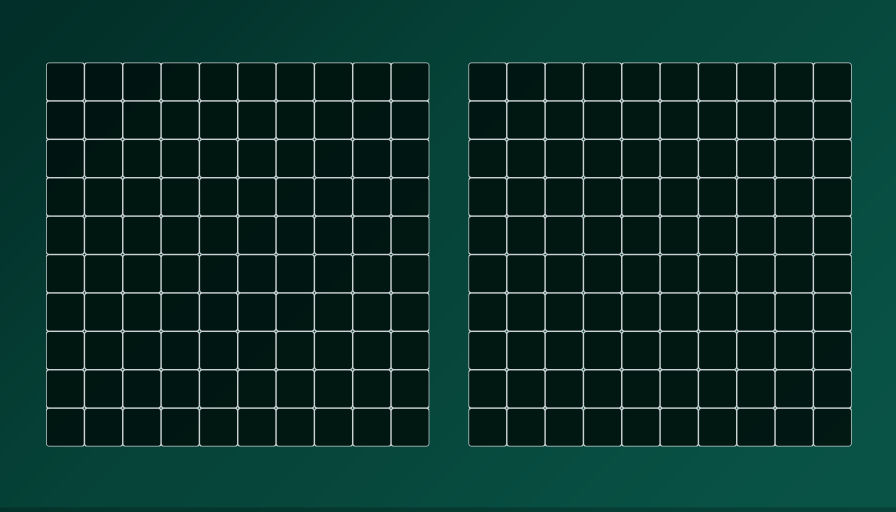
Give the GLSL for this background, as a WebGL 1 fragment shader.

```glsl
precision highp float;
// Two dark ten-by-ten boards of thinly outlined cells on a diagonal green gradient.

uniform vec2 u_resolution;

// Signed distance to a rounded box centred on the origin.
float roundedBox(vec2 p, vec2 halfSize, float radius) {
  vec2 q = abs(p) - halfSize + radius;
  return length(max(q, 0.0)) + min(max(q.x, q.y), 0.0) - radius;
}

// Share of a pixel lying inside a distance field.
float coverage(float d, float pixel) {
  return clamp(0.5 - d / pixel, 0.0, 1.0);
}

void main() {
  float pixel = 1.0 / u_resolution.y;
  vec2 uv = gl_FragCoord.xy / u_resolution;
  vec2 p = vec2(uv.x * 1.7534, uv.y); // canvas height is one unit

  // Diagonal gradient, dark at the upper left
  float t = (p.x + 1.0 - p.y) / 2.7534;
  vec3 green = mix(vec3(0.008, 0.185, 0.16), vec3(0.024, 0.265, 0.222), smoothstep(0.0, 0.48, t));
  green = mix(green, vec3(0.034, 0.325, 0.275), smoothstep(0.4, 1.0, t));
  vec3 color = green;

  // Slim shaded strip along the bottom
  color *= 1.0 - 0.22 * coverage(p.y - 0.009, pixel);

  // The boards share one local frame, mirrored by a shift
  const float cellSize = 0.075;
  vec2 board = p - vec2(0.0902 + 0.8265 * step(0.8783, p.x), 0.1279);
  float panel = coverage(roundedBox(board - 0.375, vec2(0.375), 0.006), pixel);

  // Rounded cells, leaving tiny gaps where four corners meet
  vec2 local = mod(board, cellSize) - 0.5 * cellSize;
  float cell = roundedBox(local, vec2(0.5 * cellSize), 0.006);
  float gap = 1.0 - coverage(cell - 0.0012, pixel);
  vec3 face = mix(green, vec3(0.0, 0.075, 0.058), 0.93);

  // Neighbouring borders join into one line of twice the width
  float border = 0.0014;
  float line = min(1.0 - coverage(cell + border, pixel), min(1.0, 2.0 * border / pixel));
  vec3 surface = mix(face, vec3(0.80, 0.82, 0.83), line);
  surface = mix(surface, green, gap);

  gl_FragColor = vec4(mix(color, surface, panel), 1.0);
}
```
